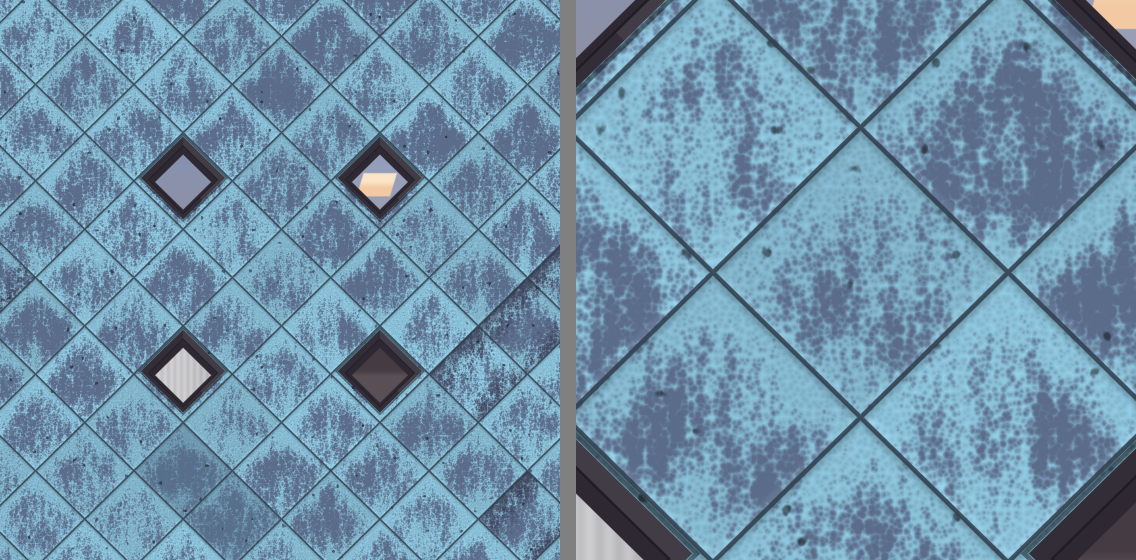
Left, the full canvas; right, a detail of the centre.
Give the GLSL for this pattern, as a WebGL 1 fragment shader.

```glsl
precision highp float;
// Diagonal weathered copper shingles with four diamond-shaped windows.
uniform vec2 u_resolution;

#define TILE_SIZE vec2(0.1757, 0.1725)
#define TILE_ORIGIN vec2(0.327, 0.677)
#define SEAM_HALF_WIDTH 0.011
#define FRAME_HALF 0.430
#define GLASS_HALF 0.285
#define CLEAN_COPPER vec3(0.535, 0.745, 0.838)
#define DARK_PATINA vec3(0.345, 0.405, 0.525)
#define SEAM_COLOR vec3(0.19, 0.25, 0.31)
#define FRAME_COLOR vec3(0.20, 0.175, 0.22)
#define STAIN_COLOR vec3(0.23, 0.24, 0.33)
#define PATINA_MIN 0.36
#define PATINA_MAX 0.68

float hash(vec2 p) {
  return fract(sin(dot(p, vec2(127.1, 311.7))) * 43758.55);
}

// Cellular noise: distance to the nearest jittered point.
float cellular(vec2 p) {
  vec2 base = floor(p);
  float nearest = 4.0;
  for (int y = -1; y <= 1; y++) {
    for (int x = -1; x <= 1; x++) {
      vec2 cell = base + vec2(float(x), float(y));
      vec2 gap = cell + vec2(hash(cell), hash(cell + 57.3)) - p;
      nearest = min(nearest, dot(gap, gap));
    }
  }
  return sqrt(nearest);
}

float squareDist(vec2 p, float halfSize) {
  return max(abs(p.x), abs(p.y)) - halfSize;
}

float fill(float d, float aa) {
  return 1.0 - smoothstep(-aa, aa, d);
}

float isTile(vec2 id, vec2 target) {
  return 1.0 - step(0.5, distance(id, target));
}

vec3 copperTile(vec2 p, vec2 f, vec2 id, float aa) {
  float seed = hash(id + 3.7);
  float upper = 0.5 - max(f.x, f.y);
  float lower = 0.5 + min(f.x, f.y);

  // Blotches, rain streaks and grit.
  float blotch = cellular(p * 14.0 + 5.0);
  float streak = cellular(p * vec2(85.0, 19.0) + 11.0);
  float grit = cellular(p * vec2(155.0, 110.0) + 23.0);
  float fine = cellular(p * 270.0 + 41.0);
  float noise = 0.26 * blotch + 0.26 * streak + 0.26 * grit + 0.22 * fine;
  noise = 0.46 + 1.75 * (noise - 0.46);

  // Patina gathers below the upper edges and fades down the tile.
  float body = smoothstep(-0.04, 0.32, upper) * (1.0 - 0.38 * smoothstep(0.5, 1.0, upper));
  body *= mix(0.75, 1.0, smoothstep(0.0, 0.14, lower));
  float runoff = exp(-pow((f.x - f.y + 0.06 * (seed - 0.5)) * 9.0, 2.0));
  body -= 0.28 * runoff * step(0.5, hash(id + 19.1));
  float amount = mix(PATINA_MIN, PATINA_MAX, seed) + 0.14 * (p.y - 0.5);
  float dull = isTile(id, vec2(-3.0)) + isTile(id, vec2(-3.0, -4.0));
  float patina = smoothstep(-0.27, 0.30, body * amount + 0.12 * dull - noise);

  vec3 color = CLEAN_COPPER * (0.95 + 0.08 * hash(id + 8.2) + 0.14 * (fine - 0.5));
  color = mix(color, DARK_PATINA, 0.94 * patina);
  color = mix(color, vec3(0.33, 0.45, 0.55), 0.4 * dull);

  // A few tiles carry dark diagonal stains.
  float stained = step(abs(id.y + 5.0), 0.5) * step(0.5, id.x);
  stained += isTile(id, vec2(0.0, -7.0)) + isTile(id, vec2(-3.0, 1.0));
  float stain = smoothstep(0.2, 0.62, abs(f.y + 0.05) + 0.45 * (0.5 - noise));
  color = mix(color, STAIN_COLOR, 0.85 * stained * stain);

  // Small ragged pits, shaded upper lip and bright lower lip.
  float pit = cellular(p * 15.0 + 71.0) + 0.06 * (grit - 0.4);
  color *= 1.0 - 0.45 * (1.0 - smoothstep(0.015, 0.055, pit));
  color *= 1.0 - 0.22 * (1.0 - smoothstep(0.0, 0.055, upper));
  color += 0.04 * (1.0 - smoothstep(0.02, 0.06, lower));
  float seam = -squareDist(f, 0.5) - SEAM_HALF_WIDTH;
  return mix(color, SEAM_COLOR, 0.88 * fill(seam, aa));
}

vec3 glassPane(vec2 local, vec2 slot, float aa) {
  vec3 sky = vec3(0.54, 0.57, 0.67) + 0.25 * local.y * vec3(-0.2, 0.0, 0.3);
  vec2 lampPos = vec2(local.x - 0.3 * local.y + 0.02, local.y + 0.04);
  float lamp = fill(max(abs(lampPos.x) - 0.17, abs(lampPos.y) - 0.12), aa);
  vec3 lampColor = mix(vec3(0.95, 0.79, 0.64), vec3(0.98, 0.89, 0.78), smoothstep(-0.08, 0.0, local.y));
  vec3 lit = mix(sky + 0.05, lampColor, lamp);
  vec3 curtain = vec3(0.79, 0.79, 0.80) + 0.03 * sin(local.x * 95.0) - 0.2 * max(local.x, 0.0);
  vec3 dim = mix(vec3(0.35, 0.31, 0.33), vec3(0.27, 0.23, 0.26), smoothstep(-0.03, 0.05, local.y));
  return mix(mix(sky, lit, slot.x), mix(curtain, dim, slot.x), slot.y);
}

vec3 windowTile(vec3 sill, vec2 f, vec2 local, vec2 slot, float aa) {
  float outer = squareDist(f - 0.03, FRAME_HALF);
  float inner = squareDist(f - 0.012, 0.345);
  float glass = squareDist(f + 0.012, GLASS_HALF);
  vec3 color = sill * (1.0 - 0.45 * fill(abs(outer - 0.015) - 0.012, aa));
  color = mix(color, FRAME_COLOR + 0.06 * step(f.y, f.x) * step(0.0, f.x), fill(outer, aa));
  color = mix(color, vec3(0.12, 0.11, 0.14), fill(abs(inner) - 0.012, aa));
  color = mix(color, FRAME_COLOR * 0.9, fill(inner, aa));
  return mix(color, glassPane(local, slot, aa), fill(glass, aa));
}

void main() {
  vec2 p = gl_FragCoord.xy / u_resolution;
  vec2 grid = (p - TILE_ORIGIN) / TILE_SIZE;
  vec2 diagonal = vec2(grid.x + grid.y, grid.y - grid.x);
  vec2 id = floor(diagonal + 0.5);
  vec2 f = diagonal - id;
  vec2 center = 0.5 * vec2(id.x - id.y, id.x + id.y);
  float aa = 6.0 / min(u_resolution.x, u_resolution.y);

  vec3 color = copperTile(p, f, id, aa);
  // Windows fill the four corners of a block two tiles wide.
  vec2 corner = abs(abs(center - vec2(1.0, -1.0)) - 1.0);
  if (max(corner.x, corner.y) < 0.1) {
    vec2 slot = vec2(step(1.0, center.x), step(center.y, -1.0));
    color = windowTile(color, f, grid - center, slot, aa);
  }
  gl_FragColor = vec4(color, 1.0);
}
```
